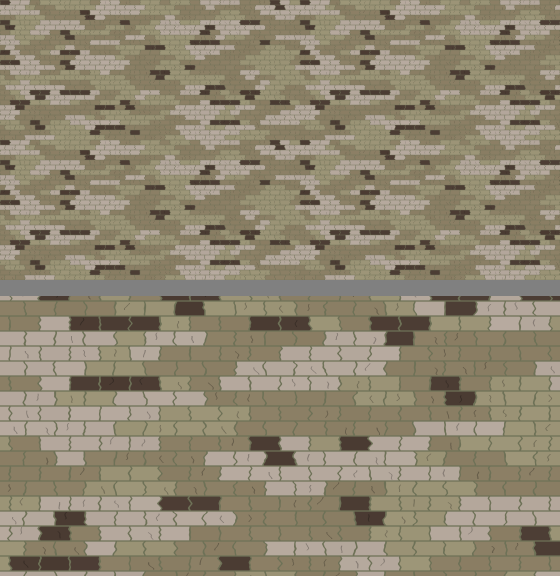
Top, the full canvas; bottom, a detail of the centre.
Reproduce this pattern procedurally as a Shadertoy shader.

```glsl
// Camouflage brickwork: a running bond of 2:1 bricks, 56 rows high, in a tile of 30 x 28 bricks.
// Wrapped gradient noise sorts bricks into three earth tones; hashed blocks add short dark runs.
// Joints waver slightly, some bricks are cracked, and a 3 x 3 grid of samples smooths the edges.

const vec2 TILE = vec2(30.0, 28.0);

vec2 hash2(vec2 p) {
    vec3 q = fract(p.xyx * vec3(0.1031, 0.1030, 0.0973));
    q += dot(q, q.yzx + 33.33);
    return fract((q.xx + q.yz) * q.zy);
}

float cornerSlope(vec2 corner, vec2 offset, vec2 period, float seed) {
    float angle = 6.2832 * hash2(mod(corner, period) + seed).x;
    return dot(vec2(cos(angle), sin(angle)), offset);
}

// Gradient noise that repeats after "period" lattice cells
float gradientNoise(vec2 p, vec2 period, float seed) {
    vec2 i = floor(p), f = p - i;
    vec2 u = f * f * f * (f * (f * 6.0 - 15.0) + 10.0);
    vec2 e = vec2(1.0, 0.0);
    float low = mix(cornerSlope(i, f, period, seed),
                    cornerSlope(i + e.xy, f - e.xy, period, seed), u.x);
    float high = mix(cornerSlope(i + e.yx, f - e.yx, period, seed),
                     cornerSlope(i + e.xx, f - e.xx, period, seed), u.x);
    return mix(low, high, u.y);
}

float patches(vec2 p, vec2 period, float seed) {
    vec2 q = p / TILE * period;
    return gradientNoise(q, period, seed)
         + 0.5 * gradientNoise(q * 2.0 + 0.37, period * 2.0, seed + 41.0);
}

// One run of one to three bricks per block, often with a brick below it
bool isDark(vec2 brick) {
    vec2 blockSize = vec2(6.0, 4.0);
    vec2 block = floor(brick / blockSize);
    vec2 place = hash2(block + 7.0), kind = hash2(block + 83.0);
    vec2 d = brick - block * blockSize - floor(place * vec2(4.0, 3.0));
    float run = 1.0 + floor(kind.x * 2.4);
    bool upper = d.y == 0.0 && d.x >= 0.0 && d.x < run;
    bool lower = d.y == 1.0 && d.x == 0.0 && kind.y > 0.35;
    return kind.y < 0.82 && (upper || lower);
}

vec3 brickColor(vec2 brick) {
    vec2 center = brick + vec2(0.5 + 0.5 * mod(brick.y, 2.0), 0.5);
    vec3 color = vec3(0.545, 0.497, 0.395);
    if (patches(center, vec2(6.0, 8.0), 11.0) > 0.06) color = vec3(0.61, 0.58, 0.465);
    if (patches(center, vec2(5.0, 8.0), 137.0) > 0.145) color = vec3(0.71, 0.66, 0.615);
    if (isDark(brick)) color = vec3(0.295, 0.235, 0.20);
    return color + 0.016 * (hash2(brick + 201.0).x - 0.5);
}

// Share of a pixel covered by a line of the given half width
float lineCover(float d, float halfWidth, float pixel) {
    float span = min(d + 0.5 * pixel, halfWidth) - max(d - 0.5 * pixel, -halfWidth);
    return clamp(span / pixel, 0.0, 1.0);
}

// p is in brick heights, with y running down from the top
vec3 brickwork(vec2 p, float pixel) {
    float row = floor(p.y);
    float waver = gradientNoise(p * vec2(0.5, 3.0), vec2(30.0, 84.0), 61.0);
    float x = 0.5 * (p.x + 0.28 * waver) - 0.5 * mod(row, 2.0);
    vec2 brick = mod(vec2(floor(x), row), TILE);
    vec2 local = vec2(fract(x) * 2.0, fract(p.y));

    // Mortar joints
    float across = min(local.x, 2.0 - local.x);
    float down = min(local.y, 1.0 - local.y);
    float joint = max(lineCover(across, 0.055, pixel), lineCover(down, 0.042, pixel));

    // Short slanted cracks
    vec2 wear = hash2(brick + 311.0);
    float slant = (wear.y - 0.5) * (local.y - 0.5);
    float crack = lineCover(local.x - 0.6 - 0.8 * wear.y - slant, 0.035, pixel);
    crack *= step(0.6, wear.x) * step(abs(local.y - 0.4 * wear.y - 0.3), 0.24);

    vec3 color = brickColor(brick);
    color = mix(color, color * 0.74, crack);
    return mix(color, vec3(0.43, 0.445, 0.34), joint);
}

void mainImage(out vec4 fragColor, in vec2 fragCoord) {
    float pixel = 56.0 / iResolution.y;
    vec3 sum = vec3(0.0);
    for (int j = 0; j < 3; j++) {
        for (int i = 0; i < 3; i++) {
            vec2 point = fragCoord + (vec2(i, j) - 1.0) / 3.0;
            vec2 p = vec2(point.x, iResolution.y - point.y) * pixel;
            sum += brickwork(p, pixel / 3.0);
        }
    }
    fragColor = vec4(sum / 9.0, 1.0);
}
```
